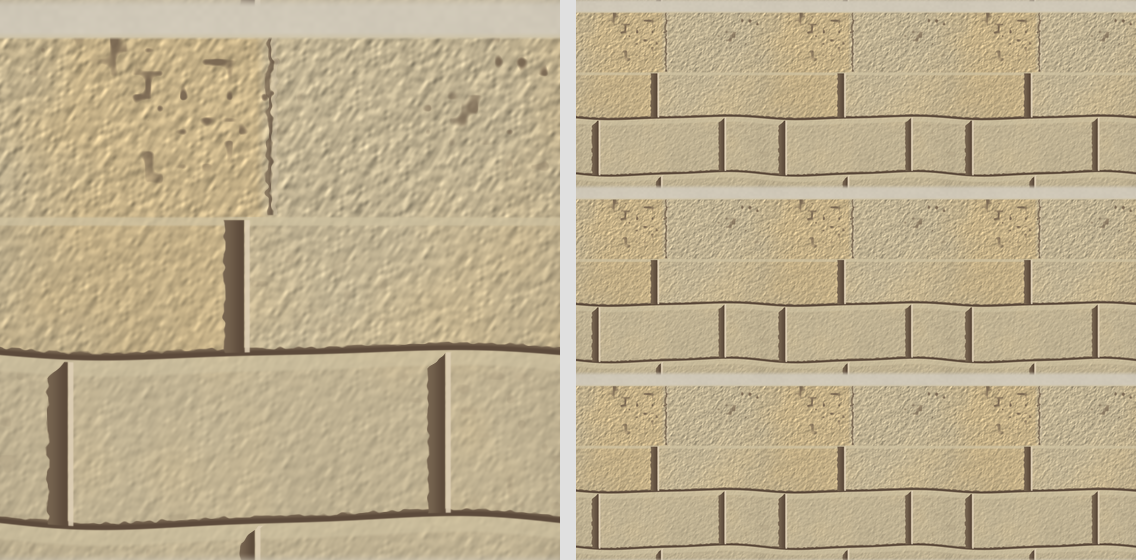
Left, the tile; right, the same tile 3 across and 3 down.
Give the GLSL for this texture, as a Shadertoy shader.

```glsl
// Sunlit ashlar wall: a pale ledge, a rough cracked course and smoother bevelled
// courses below, parted by shadowed joints. Relief comes from sheared wrapping
// noise; joints and beds are smooth bands, and everything tiles on the unit square.

const float TAU = 6.2831853;
const vec3 WARM_STONE = vec3(0.76, 0.68, 0.52);
const vec3 GREY_STONE = vec3(0.755, 0.70, 0.575);
const vec3 BEVEL_LIGHT = vec3(0.81, 0.76, 0.63);
const vec3 EDGE_LIGHT = vec3(0.87, 0.81, 0.71);
const vec3 LEDGE = vec3(0.82, 0.79, 0.725);
const vec3 SHADOW = vec3(0.36, 0.29, 0.23);
const vec3 SOFT_SHADOW = vec3(0.46, 0.39, 0.31);

float hash(vec2 p) {
    return fract(sin(dot(p, vec2(127.1, 311.7))) * 43758.5453);
}

// Value noise that repeats after a whole number of cells
float noise(vec2 p, float period) {
    vec2 i = floor(p), f = fract(p);
    f = f * f * (3.0 - 2.0 * f);
    vec2 a = mod(i, period), b = mod(i + 1.0, period);
    return mix(mix(hash(a), hash(vec2(b.x, a.y)), f.x),
               mix(hash(vec2(a.x, b.y)), hash(b), f.x), f.y);
}

float wrapNoise(vec2 uv, float cells) {
    return noise(uv * cells, cells);
}

// Whole-number shear leans the grain while keeping it periodic
float grainHeight(vec2 uv) {
    vec2 q = vec2(3.0 * uv.x - 2.0 * uv.y, uv.x + 2.0 * uv.y);
    return 0.6 * noise(q * 22.0, 22.0) + 0.4 * noise(q * 45.0, 45.0);
}

float band(float v, float lo, float hi, float soft) {
    return smoothstep(lo - soft, lo + soft, v) - smoothstep(hi - soft, hi + soft, v);
}

// Upright joint: centre, half width, bottom, top
vec3 addJoint(vec3 col, vec2 p, vec4 j, float ragged, float soft) {
    float d = fract(p.x - j.x + 0.5) - 0.5;
    float inside = band(p.y, j.z, j.w, soft);
    float crack = 1.0 - step(0.01, j.y);
    float slant = (1.0 - crack) * (1.0 - step(0.5, j.w)) * max(0.0, p.y - j.w + 0.03);
    float left = -j.y + slant + ragged * (0.007 + 0.004 * crack);
    float right = max(left, j.y + ragged * 0.009 * crack);
    vec3 shade = mix(SOFT_SHADOW, SHADOW, smoothstep(-j.y, j.y, d));
    col = mix(col, shade, inside * band(d, left, right, soft) * (1.0 - 0.25 * crack));
    float lit = band(d, right + 0.001, right + 0.010, soft);
    return mix(col, EDGE_LIGHT, inside * lit * (0.9 - 0.6 * crack));
}

// Bed between courses: ragged shadow with a lit bevel below it
vec3 addBed(vec3 col, float y, float level, float ragged, float soft) {
    col = mix(col, BEVEL_LIGHT, 0.6 * band(y, level - 0.034, level, 0.004));
    float upper = level + 0.007 + ragged * 0.006;
    vec3 shade = mix(SHADOW, SOFT_SHADOW, smoothstep(level, level + 0.008, y));
    return mix(col, shade, band(y, level - 0.006, upper, soft));
}

void mainImage(out vec4 fragColor, in vec2 fragCoord) {
    vec2 uv = fragCoord / iResolution.xy;
    float soft = max(0.002, 1.0 / iResolution.y);
    float y = uv.y > 0.97 ? uv.y - 1.0 : uv.y;

    // Lower courses sag gently along their length
    float sag = 0.011 * (1.0 - smoothstep(0.25, 0.6, y));
    vec2 p = vec2(uv.x, y + sag * (sin(TAU * uv.x) + 0.3 * sin(2.0 * TAU * uv.x)));
    float ragged = wrapNoise(uv, 90.0) - 0.5;

    // Stone tint: each block warms toward its right end
    float upperCourse = smoothstep(0.368, 0.378, p.y);
    float along = fract(uv.x - mix(0.418, 0.481, step(0.612, p.y)));
    float warmth = upperCourse * smoothstep(0.25, 0.8, along)
                 * (1.0 - smoothstep(0.97, 1.0, along));
    float mottle = 0.6 * wrapNoise(uv, 5.0) + 0.4 * wrapNoise(uv, 13.0) - 0.5;
    vec3 col = mix(GREY_STONE, WARM_STONE, clamp(warmth + mottle * 0.9, 0.0, 1.0));
    col *= 1.0 + 0.07 * mottle;

    // Relief lit from the upper left, roughest in the top course
    float rough = mix(0.42, 0.75, upperCourse);
    float topCourse = smoothstep(0.608, 0.616, p.y);
    rough = mix(rough, 1.0, topCourse);
    float relief = grainHeight(uv) - grainHeight(uv + vec2(-0.004, 0.004));
    col *= 1.0 + rough * (0.55 * relief + 0.07 * ragged);

    // Weathered pits gather in patches
    float patches = smoothstep(0.42, 0.68, wrapNoise(uv + 0.37, 6.0));
    float pits = smoothstep(0.74, 0.92, noise(uv * vec2(48.0, 48.0) + 7.3, 48.0));
    col = mix(col, SOFT_SHADOW, pits * patches * (0.8 * topCourse + 0.12));

    // Beds and the lit lip under the rough course
    col = mix(col, BEVEL_LIGHT, 0.75 * band(p.y, 0.597, 0.612, 0.003));
    for (int i = 0; i < 2; i++)
        col = addBed(col, p.y, 0.072 + 0.300 * float(i), ragged, soft);

    // Upright joints
    vec4 joints[5] = vec4[5](
        vec4(0.481, 0.004, 0.616, 0.940), vec4(0.418, 0.018, 0.372, 0.607),
        vec4(0.103, 0.018, 0.072, 0.362), vec4(0.780, 0.015, 0.072, 0.362),
        vec4(0.442, 0.013, -0.200, 0.062));
    for (int i = 0; i < 5; i++)
        col = addJoint(col, p, joints[i], ragged, soft);

    // Smooth pale ledge, softened where it meets the lowest course
    float ledge = smoothstep(0.928, 0.935, y) + 1.0 - smoothstep(-0.014, 0.014, y);
    vec3 ledgeCol = LEDGE * (1.0 + 0.05 * mottle + 0.02 * ragged);
    ledgeCol = mix(ledgeCol, BEVEL_LIGHT, 0.6 * band(y, 0.92, 0.938, 0.006));
    fragColor = vec4(mix(col, ledgeCol, ledge), 1.0);
}
```
